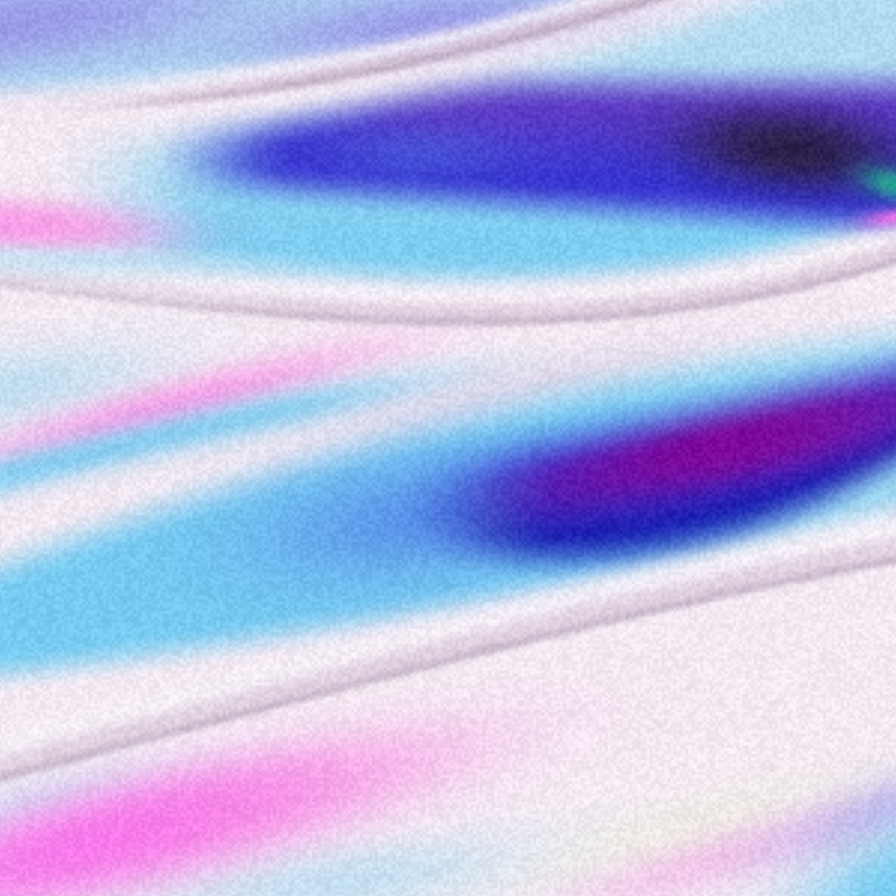
This background is drawn by a three.js fragment shader. Its source:

```glsl
// Draws a pearly iridescent foil: flowing cyan, indigo and pink sheets with soft creases and grain.
varying vec2 vUv;

const vec3 PEARL = vec3(0.955, 0.915, 0.950);
const vec3 WHITE = vec3(0.960, 0.940, 0.970);
const vec3 ICE = vec3(0.690, 0.860, 0.945);
const vec3 CYAN = vec3(0.470, 0.800, 0.945);
const vec3 AZURE = vec3(0.310, 0.500, 0.910);
const vec3 PERIWINKLE = vec3(0.600, 0.580, 0.910);
const vec3 INDIGO = vec3(0.220, 0.210, 0.820);
const vec3 VIOLET = vec3(0.370, 0.230, 0.770);
const vec3 NAVY = vec3(0.080, 0.120, 0.690);
const vec3 PLUM = vec3(0.500, 0.030, 0.600);
const vec3 INK = vec3(0.170, 0.120, 0.260);
const vec3 PINK = vec3(0.970, 0.580, 0.900);
const vec3 HOT_PINK = vec3(0.970, 0.430, 0.920);
const vec3 CREAM = vec3(0.930, 0.930, 0.890);
const vec3 MINT = vec3(0.150, 0.720, 0.560);
const vec3 FOLD_TINT = vec3(0.840, 0.770, 0.840);
const vec3 FOLD_SHADE = vec3(0.690, 0.620, 0.710);
const float GRAIN_CELLS = 300.0;
const float GRAIN_AMOUNT = 0.085;

float hash(vec2 p) {
  p = fract(p * vec2(0.1031, 0.1137));
  p += dot(p, p.yx + 33.33);
  return fract((p.x + p.y) * p.x * 91.7);
}

float valueNoise(vec2 p) {
  vec2 i = floor(p), f = fract(p);
  f = f * f * (3.0 - 2.0 * f);
  return mix(mix(hash(i), hash(i + vec2(1.0, 0.0)), f.x),
             mix(hash(i + vec2(0.0, 1.0)), hash(i + 1.0), f.x), f.y);
}

// Soft ellipse sheared along a slope; higher hardness flattens its core.
float glow(vec2 p, vec2 center, vec2 radius, float slope, float hardness) {
  vec2 q = p - center;
  q.y -= slope * q.x;
  q /= radius;
  return exp(-pow(dot(q, q) + 1e-5, hardness));
}

// Soft band between two heights.
float sheet(float y, float low, float high, float softLow, float softHigh) {
  return smoothstep(low - softLow, low + softLow, y)
       * (1.0 - smoothstep(high - softHigh, high + softHigh, y));
}

// Raised fold: pale upper rim, tinted body and a fine dark crease at height 0.
vec3 addFold(vec3 col, float h, float width, float strength) {
  float rim = exp(-pow((h - width * 1.35) / (width * 0.6), 2.0));
  float body = sheet(h, 0.0, width, 0.005, width * 0.4);
  float crease = exp(-pow((h - 0.004) / 0.006, 2.0));
  col = mix(col, WHITE, rim * 0.75 * strength);
  col = mix(col, FOLD_TINT, body * 0.75 * strength);
  return mix(col, FOLD_SHADE, crease * 0.5 * strength);
}

vec3 foil(vec2 p) {
  float x = p.x, y = p.y;
  float d = x - 0.52;
  float topFold = 0.870 + 0.033 * x + 0.193 * x * x;
  float midFold = 0.637 + 0.23 * d * d + 0.14 * d * d * d;
  float lowFold = 0.128 + 0.265 * x - 0.022 * x * x * x * x;
  vec3 col = PEARL;

  // Upper cyan sheet and the veil above the top fold
  float upper = sheet(y, midFold + 0.052, topFold - 0.035, 0.025, 0.035);
  vec3 upperTint = mix(CYAN, ICE, smoothstep(0.72, 0.90, y) * 0.9 + 0.1);
  col = mix(col, upperTint, upper * smoothstep(0.03, 0.27, x));
  col = mix(col, ICE, smoothstep(0.01, 0.05, y - topFold));
  col = mix(col, PERIWINKLE, 0.9 * glow(p, vec2(0.03, 0.975), vec2(0.24, 0.05), 0.12, 1.0));
  col = mix(col, PERIWINKLE, 0.85 * glow(p, vec2(0.47, 0.975), vec2(0.20, 0.035), 0.12, 1.0));
  col = mix(col, PINK, 0.9 * glow(p, vec2(0.01, 0.748), vec2(0.17, 0.030), -0.04, 1.3));
  col = mix(col, ICE, 0.85 * glow(p, vec2(0.06, 0.707), vec2(0.26, 0.017), -0.03, 1.0));

  // Upper indigo lens with its dark core and bright edge glints
  float lens = sheet(y, 0.81 - 0.062 * x, 0.85 + 0.056 * smoothstep(0.2, 0.6, x), 0.027, 0.030);
  vec3 lensTint = mix(INDIGO, VIOLET, smoothstep(0.79, 0.89, y) * smoothstep(0.25, 0.5, x));
  lensTint = mix(lensTint, AZURE, 0.35 * glow(p, vec2(0.47, 0.83), vec2(0.10, 0.03), 0.0, 1.0));
  lensTint = mix(lensTint, INK, 0.95 * glow(p, vec2(0.885, 0.833), vec2(0.12, 0.045), -0.08, 1.2));
  col = mix(col, lensTint, lens * smoothstep(0.16, 0.34, x));
  col = mix(col, MINT, 0.85 * glow(p, vec2(0.998, 0.794), vec2(0.035, 0.017), -0.2, 1.0));
  col = mix(col, HOT_PINK, 0.85 * glow(p, vec2(1.0, 0.757), vec2(0.035, 0.010), 0.1, 1.0));

  // Middle streaks
  col = mix(col, ICE, 0.75 * glow(p, vec2(0.0, 0.565), vec2(0.17, 0.042), 0.15, 1.0));
  col = mix(col, PINK, 0.85 * glow(p, vec2(0.19, 0.546), vec2(0.22, 0.028), 0.27, 1.1));
  float streak = (y - (0.468 + 0.26 * x - 0.09 * x * x)) / 0.023;
  col = mix(col, CYAN, 0.85 * exp(-streak * streak) * (1.0 - smoothstep(0.28, 0.66, x)));
  col = mix(col, vec3(0.85, 0.83, 0.91), 0.7 * glow(p, vec2(0.57, 0.565), vec2(0.22, 0.03), 0.23, 1.0));

  // Broad cyan sheet carrying the lower indigo flame
  float broad = sheet(y, 0.247 + 0.12 * x + 0.065 * x * x, 0.368 + 0.37 * x - 0.11 * x * x, 0.026, 0.033);
  col = mix(col, mix(CYAN, ICE, smoothstep(0.6, 1.0, x) * 0.6), broad);
  col = mix(col, AZURE, 0.75 * glow(p, vec2(0.50, 0.428), vec2(0.20, 0.065), 0.15, 1.0));
  float flameLow = 0.378 + 0.75 * (x - 0.62) * (x - 0.62);
  float flame = sheet(y, flameLow, 0.482 + 0.225 * d, 0.030, 0.034);
  vec3 flameTint = mix(NAVY, INDIGO, smoothstep(0.0, 0.11, y - flameLow));
  flameTint = mix(flameTint, mix(PLUM, VIOLET, smoothstep(0.78, 1.05, x) * 0.4),
                  glow(p, vec2(0.85, 0.510), vec2(0.26, 0.047), 0.22, 1.3));
  col = mix(col, flameTint, flame * smoothstep(0.43, 0.63, x));

  // Lower pearl field
  col = mix(col, ICE, 0.4 * glow(p, vec2(0.02, 0.10), vec2(0.16, 0.03), 0.24, 1.0));
  col = mix(col, ICE, 0.7 * glow(p, vec2(0.38, 0.015), vec2(0.22, 0.04), 0.12, 1.0));
  col = mix(col, mix(HOT_PINK, PINK, smoothstep(0.0, 0.5, x)),
            0.95 * glow(p, vec2(0.18, 0.078), vec2(0.33, 0.062), 0.25, 1.4));
  col = mix(col, CREAM, 0.8 * glow(p, vec2(0.78, 0.075), vec2(0.20, 0.04), 0.25, 1.0));
  col = mix(col, PINK, 0.4 * glow(p, vec2(0.80, 0.04), vec2(0.17, 0.03), 0.30, 1.0));
  col = mix(col, PERIWINKLE, 0.5 * glow(p, vec2(1.0, 0.10), vec2(0.13, 0.035), 0.35, 1.0));
  col = mix(col, CYAN, glow(p, vec2(1.02, 0.015), vec2(0.15, 0.07), 0.40, 1.2));

  // Folds
  col = addFold(col, y - topFold, 0.017, smoothstep(0.02, 0.35, x));
  col = addFold(col, y - midFold, 0.023, 0.45 + 0.4 * smoothstep(0.1, 0.4, x));
  return addFold(col, y - lowFold, 0.028, 0.85);
}

void main() {
  float grain = valueNoise(vUv * GRAIN_CELLS) - 0.5;
  gl_FragColor = vec4(clamp(foil(vUv) + grain * GRAIN_AMOUNT, 0.0, 1.0), 1.0);
}
```
